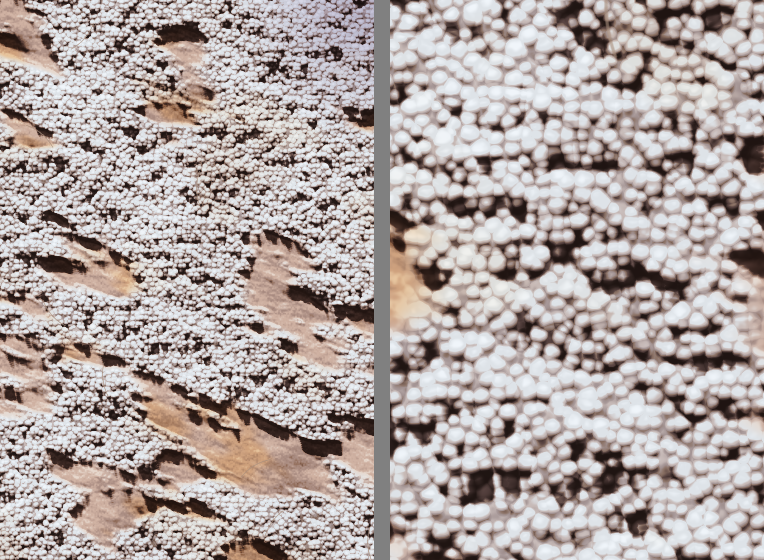
Left, the full canvas; right, a detail of the centre.
A WebGL 1 fragment shader for this texture:

```glsl
precision highp float;

uniform vec2 u_resolution;

float hash(vec2 p) {
  vec3 q = fract(p.xyx * vec3(0.1031, 0.1030, 0.0973));
  q += dot(q, q.yzx + 33.33);
  return fract((q.x + q.y) * q.z);
}

float noise(vec2 p) {
  vec2 i = floor(p), f = fract(p);
  f = f * f * (3.0 - 2.0 * f);
  return mix(mix(hash(i), hash(i + vec2(1.0, 0.0)), f.x),
             mix(hash(i + vec2(0.0, 1.0)), hash(i + 1.0), f.x), f.y);
}

float fbm(vec2 p) {
  float sum = 0.0, amp = 0.533;
  for (int i = 0; i < 4; i++) {
    sum += amp * noise(p);
    p = mat2(1.6, 1.2, -1.2, 1.6) * p + 17.3;
    amp *= 0.5;
  }
  return sum;
}

// Highest of the overlapping round nodules, one per jittered cell
float domes(vec2 p) {
  vec2 id = floor(p), f = p - id;
  float top = 0.0;
  for (int y = -1; y <= 1; y++) {
    for (int x = -1; x <= 1; x++) {
      vec2 o = vec2(float(x), float(y));
      vec2 c = id + o + 50.0;
      float size = hash(c + 71.7);
      vec2 d = f - o - 0.12 - 0.76 * vec2(hash(c), hash(c + 37.1));
      float r = mix(0.46, 0.82, size);
      top = max(top, (1.0 - dot(d, d) / (r * r)) * mix(0.65, 1.1, size));
    }
  }
  return top;
}

// Layers sink gently towards the right
vec2 bedding(vec2 p) {
  return vec2(p.x, p.y + 0.32 * p.x);
}

// Smooth skin left free of nodules, commoner low down
float bareSkin(vec2 p) {
  float low = 1.0 - smoothstep(0.45, 1.1, p.y);
  return smoothstep(0.57, 0.68, fbm(bedding(p) * vec2(4.0, 9.5) + 8.0) + 0.09 * low - 0.045);
}

float relief(vec2 p, float bare) {
  float crust = 1.0 - 0.85 * bare;
  float ground = 0.072 * fbm(bedding(p) * vec2(8.0, 13.0) + 3.0) - 0.016 * bare;
  float lumps = 0.020 * domes(p * vec2(24.0, 28.0) + 0.4 * noise(p * 60.0));
  return ground + crust * (lumps + 0.009 * domes(p * 78.0));
}

// Brown hollows through grey rose to cool white
vec3 mineral(float t) {
  vec3 c = mix(vec3(0.12, 0.08, 0.07), vec3(0.34, 0.26, 0.25), smoothstep(0.02, 0.15, t));
  c = mix(c, vec3(0.54, 0.44, 0.39), smoothstep(0.13, 0.26, t));
  c = mix(c, vec3(0.64, 0.58, 0.58), smoothstep(0.23, 0.38, t));
  c = mix(c, vec3(0.78, 0.73, 0.72), smoothstep(0.36, 0.55, t));
  c = mix(c, vec3(0.87, 0.89, 0.91), smoothstep(0.54, 0.72, t));
  return mix(c, vec3(0.94, 0.96, 0.98), smoothstep(0.8, 1.1, t));
}

// Thin dry stalks lying on the crust
float stalks(vec2 p) {
  float ink = 0.0;
  for (int i = 0; i < 8; i++) {
    vec2 k = vec2(float(i) * 3.7, 5.0);
    vec2 d = p - vec2(hash(k), 1.5 * hash(k + 9.0));
    float a = 6.283 * hash(k + 21.0);
    d = mat2(cos(a), -sin(a), sin(a), cos(a)) * d;
    d.y += 4.0 * d.x * d.x;
    d.x = max(abs(d.x) - 0.045, 0.0);
    ink = max(ink, 1.0 - smoothstep(0.0005, 0.0024, length(d)));
  }
  return ink;
}

void main() {
  vec2 p = gl_FragCoord.xy / u_resolution.x;
  vec2 sun = vec2(-0.2, 0.98);
  float bare = bareSkin(p);
  float h = relief(p, bare);

  // Slope towards the sun, and shadow cast by higher crust
  float facing = 0.0, blocked = 0.0;
  for (int i = 1; i <= 8; i++) {
    float t = 0.0052 * float(i);
    vec2 q = p + sun * t;
    float rise = relief(q, bareSkin(q)) - h;
    if (i == 1) facing = clamp(-rise / t, -1.5, 1.5);
    blocked = max(blocked, rise - 0.52 * t);
  }
  float shade = smoothstep(0.0, 0.011, blocked);

  float grain = domes(p * 78.0);
  float tone = 0.63 + 0.17 * facing + 0.38 * (grain - 0.6) * (1.0 - bare);
  tone += 0.12 * (noise(p * 240.0) - 0.5) + 0.3 * (fbm(p * 5.0) - 0.5);
  tone -= 0.12 * bare;
  tone *= 1.0 - 0.85 * shade;

  // Tan skin, ochre stains and a cool dim upper right
  vec3 color = mineral(tone);
  color *= mix(vec3(1.0), vec3(1.04, 0.95, 0.88), bare);
  float stain = smoothstep(0.52, 0.72, fbm(bedding(p) * vec2(5.0, 8.0) + 40.0));
  color *= mix(vec3(1.0), vec3(1.0, 0.9, 0.74), stain * (0.2 + 0.7 * bare));
  float corner = smoothstep(0.45, 0.0, length(p - vec2(1.0, 1.5)) - 0.0) ;
  color *= mix(vec3(1.0), vec3(0.82, 0.79, 0.86), corner);
  color = mix(color, vec3(0.66, 0.56, 0.49), 0.6 * stalks(p));
  gl_FragColor = vec4(color, 1.0);
}
```
